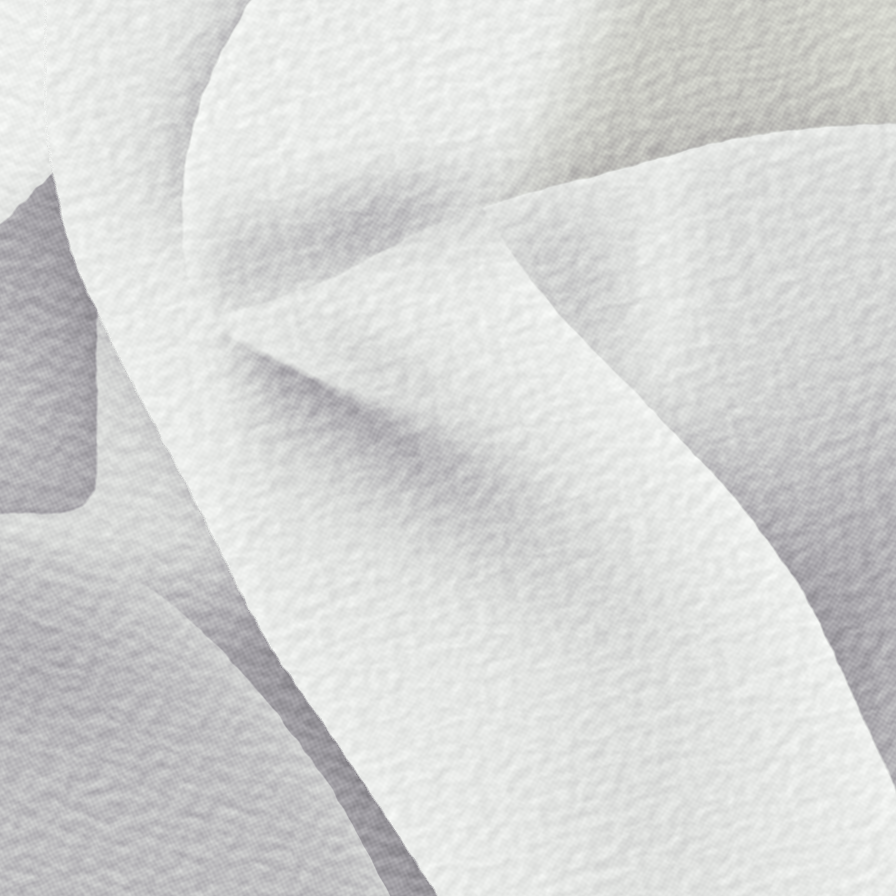
This texture is drawn by a three.js fragment shader. Its source:

```glsl
// Draped white crepe cloth: overlapping folds bounded by smooth curves,
// each shaded by soft blobs and falloffs from its edges, then covered
// with an embossed gradient-noise pebble and a fine thread weave.
varying vec2 vUv;

vec2 gradientAt(vec2 cell) {
  float a = 6.2832 * fract(sin(dot(cell, vec2(127.1, 311.7))) * 43758.5);
  return vec2(cos(a), sin(a));
}

float noise(vec2 p) {
  vec2 i = floor(p), f = fract(p), x = vec2(1.0, 0.0);
  vec2 w = f * f * f * (f * (f * 6.0 - 15.0) + 10.0);
  float low = mix(dot(gradientAt(i), f), dot(gradientAt(i + x), f - x), w.x);
  float high = mix(dot(gradientAt(i + x.yx), f - x.yx), dot(gradientAt(i + 1.0), f - 1.0), w.x);
  return mix(low, high, w.y);
}

mat2 turn(float a) {
  return mat2(cos(a), -sin(a), sin(a), cos(a));
}

vec4 softRamp(vec4 x) {
  return 0.5 * (x + sqrt(x * x + 0.08));
}

// Smooth curve through eight evenly spaced heights, t from 0 to 1
float curve(float t, vec4 a, vec4 b) {
  t *= 7.0;
  vec4 bendA = a - 2.0 * vec4(a.yzw, b.x) + vec4(a.zw, b.xy);
  vec4 bendB = vec4(b.xy - 2.0 * b.yz + b.zw, 0.0, 0.0);
  return a.x + (a.y - a.x) * t + dot(bendA, softRamp(t - vec4(1.0, 2.0, 3.0, 4.0)))
    + dot(bendB, softRamp(t - vec4(5.0, 6.0, 7.0, 8.0)));
}

float blob(vec2 p, vec2 center, vec2 radius, float angle) {
  vec2 d = turn(angle) * (p - center) / radius;
  return exp(-dot(d, d));
}

float cover(float d) {
  return smoothstep(-0.002, 0.002, d);
}

float falloff(float d, float width) {
  return exp(-max(d, 0.0) / width);
}

float pebble(vec2 p) {
  p += 0.25 * noise(p * 0.5);
  return noise(p) + 0.45 * noise(p * 2.1 + 7.0);
}

void main() {
  vec2 p = vUv + 0.0022 * vec2(noise(vUv * 60.0), noise(vUv * 60.0 + 31.0));
  float down = 1.0 - p.y;

  // Signed distances to the fold edges
  float column = p.x - curve(down, vec4(0.05, 0.047, 0.074, 0.146), vec4(0.224, 0.292, 0.395, 0.488));
  float ridge = p.x - curve((down - 0.22) / 0.78, vec4(0.531, 0.602, 0.714, 0.823), vec4(0.904, 0.953, 1.005, 1.04));
  float hood = p.x - curve(down / 0.35, vec4(0.28, 0.25, 0.227, 0.212), vec4(0.204, 0.202, 0.205, 0.228));
  float lip = p.y - curve((p.x - 0.26) / 0.74, vec4(0.651, 0.684, 0.746, 0.783), vec4(0.809, 0.841, 0.859, 0.863));
  float lowerEdge = curve(p.x / 0.436, vec4(0.401, 0.392, 0.37, 0.333), vec4(0.276, 0.203, 0.12, 0.0)) - p.y;
  float pocket = 0.043 - length(max(vec2(p.x - 0.065, 0.47 - p.y), 0.0));
  float flap = p.y - 0.75 - 0.95 * p.x;

  // Central fold with the shadow beneath its lip
  float below = 0.642 - 0.5 * (p.x - 0.22) - p.y;
  float blur = 0.006 + 0.3 * max(p.x - 0.36, 0.0);
  float lipShadow = smoothstep(-blur, blur, below) * falloff(below, 0.075)
    * smoothstep(0.22, 0.33, p.x) * (1.0 - smoothstep(0.4, 0.64, p.x));
  float tone = 0.91 - 0.25 * lipShadow;
  tone -= 0.08 * blob(p, vec2(0.57, 0.42), vec2(0.22, 0.08), -0.7);
  tone -= 0.04 * blob(p, vec2(0.72, 0.1), vec2(0.12, 0.2), 0.4);
  tone -= 0.04 * blob(p, vec2(0.42, 0.6), vec2(0.09, 0.03), -0.45);
  tone += 0.03 * falloff(-ridge, 0.04) + 0.02 * falloff(column, 0.03);
  tone -= 0.15 * falloff(-hood, 0.035) * smoothstep(0.66, 0.86, p.y);

  // Right panel
  float panel = 0.86 + 0.05 * blob(p, vec2(0.74, 0.68), vec2(0.04, 0.16), 0.0);
  panel -= 0.15 * blob(p, vec2(0.97, 0.34), vec2(0.17, 0.24), -0.3);
  panel -= 0.05 * blob(p, vec2(0.63, 0.68), vec2(0.06, 0.09), 0.4);
  panel -= 0.1 * falloff(ridge, 0.06) * (1.0 - smoothstep(0.45, 0.62, p.y));
  panel += 0.05 * falloff(-lip, 0.025);
  tone = mix(tone, panel, cover(ridge) * cover(-lip));

  // Hood interior and the cloth behind it
  float behind = smoothstep(0.53, 0.68, p.x - 0.45 * (p.y - 0.83));
  float inner = 0.92 - 0.12 * behind + 0.03 * smoothstep(0.85, 1.0, p.x);
  inner -= 0.17 * blob(p, vec2(0.41, 0.745), vec2(0.13, 0.055), 0.3);
  inner -= 0.06 * blob(p, vec2(0.27, 0.7), vec2(0.05, 0.08), 0.0);
  inner += 0.03 * falloff(hood, 0.015) - 0.07 * behind * falloff(lip, 0.04);
  float innerMask = cover(hood) * cover(lip);
  tone = mix(tone, inner, innerMask);

  // Left side: inner fold, dark pocket, corner flap, lower cloth
  float left = mix(0.63, 0.85, smoothstep(0.24, 0.42, p.y)) - 0.06 * falloff(-column, 0.02);
  float hollow = 0.7 - 0.09 * falloff(-column, 0.05) + 0.05 * blob(p, vec2(0.0, 0.55), vec2(0.06, 0.1), 0.0);
  left = mix(left, hollow - 0.05 * falloff(pocket, 0.015), cover(pocket));
  left = mix(left, 0.93 - 0.05 * falloff(flap, 0.03), cover(flap));
  float sheet = 0.75 + 0.07 * falloff(lowerEdge, 0.05) - 0.05 * blob(p, vec2(0.03, 0.26), vec2(0.14, 0.08), -0.4);
  left = mix(left, sheet, cover(lowerEdge));
  tone = mix(tone, left, cover(-column));

  // Crepe relief and weave, stronger in the shade
  vec2 cloth = turn(mix(0.25, -0.35, cover(-column))) * p;
  vec2 grain = cloth * vec2(58.0, 82.0);
  float relief = pebble(grain) - pebble(grain + vec2(0.25, -0.4));
  float weave = sin(cloth.x * 900.0) * sin(cloth.y * 900.0);
  float shade = 1.0 - smoothstep(0.7, 0.96, tone);
  tone += (0.045 + 0.035 * shade) * relief + 0.02 * pebble(grain * 0.8 + 19.0);
  tone += (0.008 + 0.018 * shade) * weave;

  // Violet shadows, faintly green lights, warm far cloth
  vec3 tint = mix(vec3(0.0, -0.009, 0.013), vec3(-0.002, 0.005, -0.003), smoothstep(0.62, 0.9, tone));
  tint.b -= 0.025 * behind * innerMask;
  gl_FragColor = vec4(clamp(tone + tint, 0.0, 1.0), 1.0);
}
```
